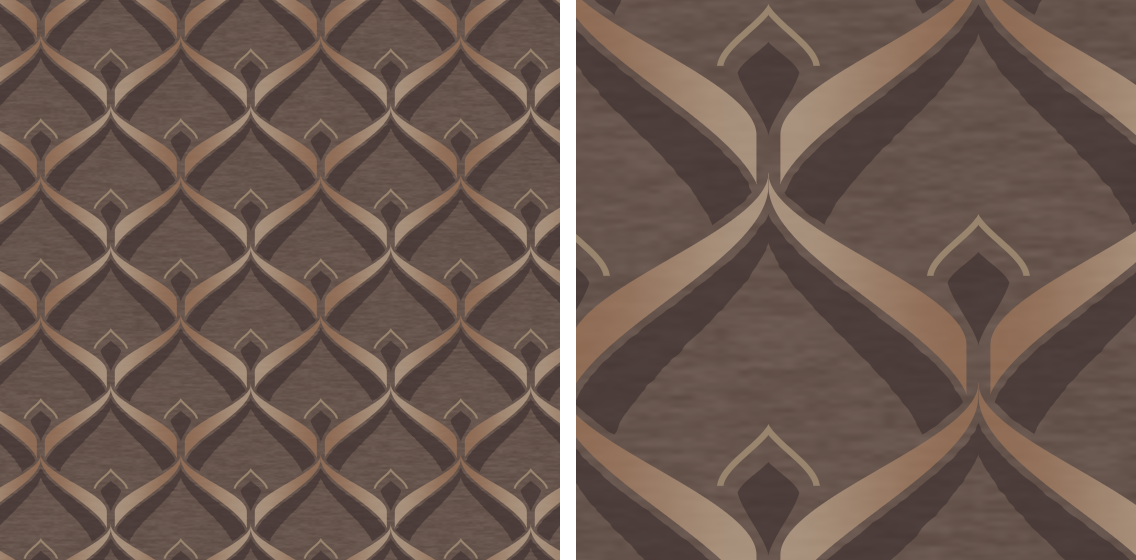
Left: the whole. Right: its middle third, enlarged.
This pattern is drawn by a WebGL 2 fragment shader. Its source:

```glsl
#version 300 es
precision highp float;
// Half-drop ogee lattice of metallic ribbons with shadow crescents and buds on brushed cloth.

#define REPEATS 4.0
#define PHASE vec2(0.583, 0.49)
#define GROUND vec3(0.400, 0.332, 0.302)
#define SHADOW vec3(0.298, 0.240, 0.230)
#define COPPER vec3(0.565, 0.425, 0.335)
#define BEIGE vec3(0.660, 0.572, 0.490)
#define TRIM vec3(0.600, 0.520, 0.430)
#define GAP 0.036
#define TRIM_HALF_WIDTH 0.015
#define GRAIN 0.075
#define RAGGED 0.012

uniform vec2 u_resolution;
out vec4 fragColor;

float hash(vec2 p) {
  vec3 q = fract(p.xyx * vec3(0.1031, 0.1030, 0.0973));
  q += dot(q, q.yzx + 33.33);
  return fract((q.x + q.y) * q.z);
}

// Value noise that wraps over the unit square.
float noise(vec2 uv, vec2 cells) {
  vec2 p = uv * cells;
  vec2 i = floor(p);
  vec2 f = fract(p);
  f = f * f * (3.0 - 2.0 * f);
  vec2 a = mod(i, cells);
  vec2 b = mod(i + 1.0, cells);
  return mix(mix(hash(a), hash(vec2(b.x, a.y)), f.x),
             mix(hash(vec2(a.x, b.y)), hash(b), f.x), f.y);
}

// Approximate signed distance to the S-curve x = width * smoothstep(start, end, y).
float sCurve(vec2 p, float width, float start, float end) {
  float t = clamp((p.y - start) / (end - start), 0.0, 1.0);
  float slope = width * 6.0 * t * (1.0 - t) / (end - start);
  return (p.x - width * t * t * (3.0 - 2.0 * t)) * inversesqrt(1.0 + slope * slope);
}

float ribbonTop(vec2 p) { return sCurve(p, 0.943, 0.0, 0.82); }
float ribbonBottom(vec2 p) { return sCurve(p, 0.97, 0.06, 1.16); }

float ribbon(vec2 p) { return max(ribbonTop(p), -ribbonBottom(p)); }

// Shadow below a ribbon, cut off by the neighbouring ribbon.
float crescent(vec2 p) {
  float inner = -sCurve(p + vec2(0.03, 0.0), 0.80, 0.20, 1.40);
  float outer = ribbonBottom(p) + GAP;
  float neighbour = GAP - ribbonTop(vec2(1.0 - p.x, p.y - 1.0));
  return max(max(inner, outer), neighbour);
}

float bud(vec2 p) {
  float crown = sCurve(p + vec2(0.03, 0.0), 0.18, 1.32, 1.54);
  float stem = sCurve(vec2(p.x, -p.y), 0.165, -1.88, -1.47) + 0.01;
  return max(crown, stem);
}

float chevron(vec2 p) {
  float line = abs(sCurve(p + vec2(0.03, 0.0), 0.26, 1.15, 1.50)) - TRIM_HALF_WIDTH;
  return max(line, p.y - 1.49);
}

void main() {
  vec2 uv = gl_FragCoord.xy / u_resolution;
  float pixel = 2.0 * REPEATS / min(u_resolution.x, u_resolution.y);

  // Mirrored column in half-repeat units, y pointing down.
  vec2 grid = vec2(uv.x, 1.0 - uv.y) * 2.0 * REPEATS - PHASE;
  float column = abs(mod(grid.x + 1.0, 2.0) - 1.0);

  // Horizontal brushed fibres.
  float fibre = 0.6 * noise(uv, vec2(48.0, 256.0)) + 0.4 * noise(uv, vec2(150.0, 400.0)) - 0.5;
  float cloud = noise(uv, vec2(9.0, 14.0)) - 0.5;

  // Two interleaved families of motifs, half a repeat apart.
  float dark = 1e3;
  float metal = 1e3;
  float trim = 1e3;
  for (int k = 0; k < 2; k++) {
    float drop = float(k);
    vec2 p = vec2(mix(column, 1.0 - column, drop), mod(grid.y - drop, 2.0));
    dark = min(dark, min(crescent(p) + RAGGED * fibre, bud(p)));
    metal = min(metal, ribbon(p));
    trim = min(trim, chevron(p));
  }
  vec3 cover = clamp(0.5 - vec3(dark, metal, trim) / pixel, 0.0, 1.0);

  // Layers: cloth, shadows, trim, ribbons.
  vec3 sheen = mix(COPPER, BEIGE, smoothstep(0.08, 0.92, column));
  vec3 color = GROUND * (1.0 + 0.03 * cloud) + GRAIN * fibre;
  color = mix(color, SHADOW + 0.4 * GRAIN * fibre, cover.x);
  color = mix(color, TRIM, cover.z);
  color = mix(color, sheen + 0.3 * GRAIN * fibre, cover.y);
  fragColor = vec4(color, 1.0);
}
```
